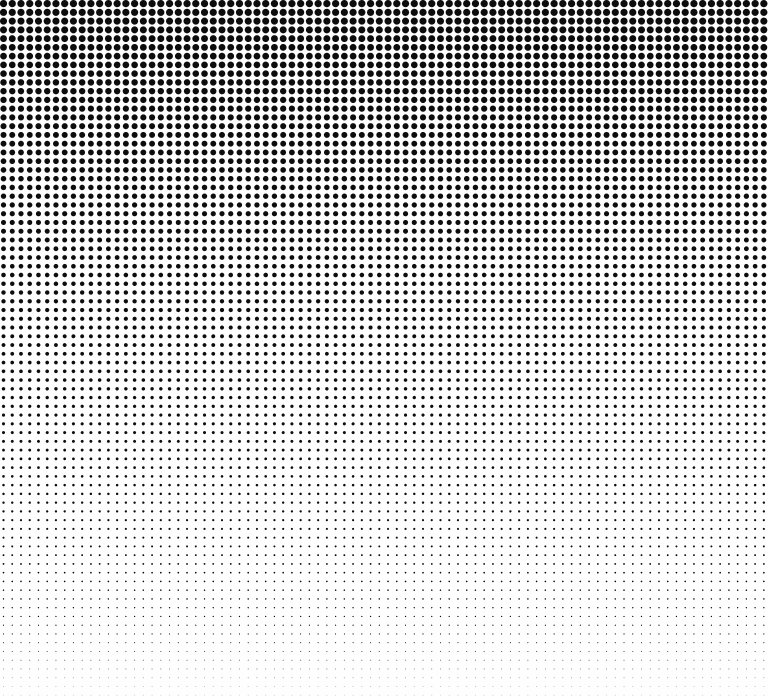
Write a Shadertoy shader that draws this background.

```glsl
// Halftone fade: a square grid of black dots on near-white paper.
// Each dot is a circle distance in its repeated cell, and its radius
// shrinks linearly from the top row to the bottom row.

const vec3 PAPER = vec3(0.995);
const vec3 INK = vec3(0.05);

// Lengths are in canvas heights, measured from the top left corner.
const vec2 PITCH = vec2(0.012557, 0.012579);
const vec2 FIRST_DOT = vec2(0.00503, 0.00517);
const float TOP_RADIUS = 0.00518;
const float BOTTOM_RADIUS = 0.00029;

// Centre of the grid dot nearest to a point
vec2 nearestDot(vec2 point, vec2 pitch, vec2 first) {
    return first + pitch * floor((point - first) / pitch + 0.5);
}

// Smooth disc coverage; discs below one pixel fade by their area
float discCoverage(float dist, float radius, float pixel) {
    float drawnRadius = max(radius, 0.5 * pixel);
    float areaRatio = radius / drawnRadius;
    float edge = clamp(0.5 + (drawnRadius - dist) / pixel, 0.0, 1.0);
    return edge * areaRatio * areaRatio;
}

void mainImage(out vec4 fragColor, in vec2 fragCoord) {
    float pixel = 1.0 / iResolution.y;
    vec2 point = vec2(fragCoord.x, iResolution.y - fragCoord.y) * pixel;

    // Dot size depends only on the row
    vec2 centre = nearestDot(point, PITCH, FIRST_DOT);
    float radius = mix(TOP_RADIUS, BOTTOM_RADIUS, clamp(centre.y, 0.0, 1.0));

    float ink = discCoverage(length(point - centre), radius, pixel);
    fragColor = vec4(mix(PAPER, INK, ink), 1.0);
}
```
